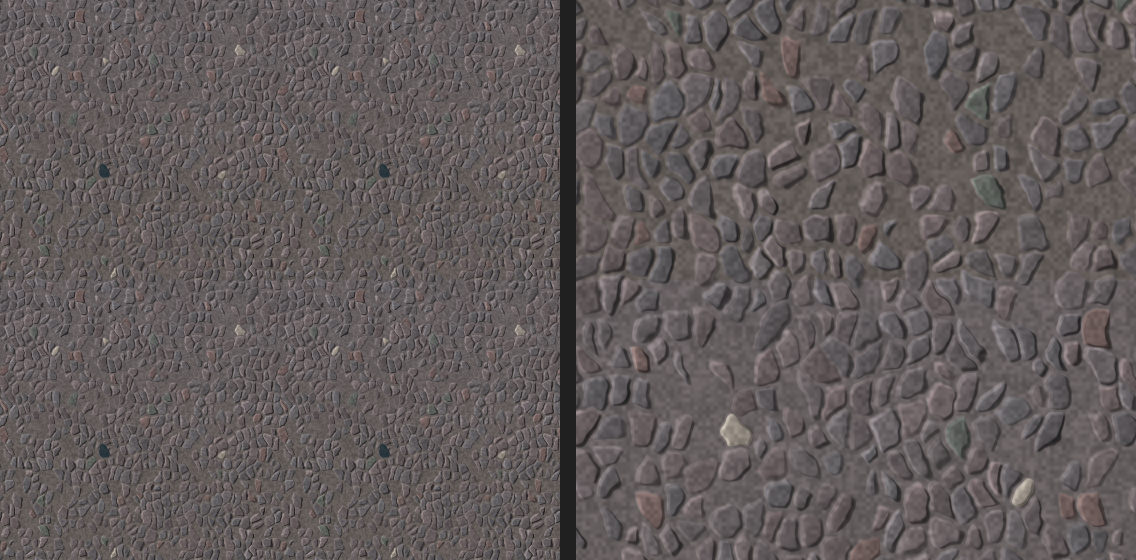
Left, the full canvas; right, a detail of the centre.
Give the GLSL for this texture, as a Shadertoy shader.

```glsl
// Weathered pebble-dash: small upright stones set in grey-brown mortar, in two by two tiles.

const float TAU = 6.2831853;
const vec2 GRID = vec2(36.0, 25.0); // stones across and up one tile

vec3 hash3(vec2 p) {
    vec3 q = fract(vec3(p.xyx) * vec3(0.1031, 0.1030, 0.0973));
    q += dot(q, q.yxz + 33.33);
    return fract((q.xxy + q.yzz) * q.zyx);
}

// Value noise that wraps after "period" cells
float wrapNoise(vec2 p, vec2 period) {
    vec2 i = floor(p), f = fract(p);
    f = f * f * (3.0 - 2.0 * f);
    float a = hash3(mod(i, period)).x;
    float b = hash3(mod(i + vec2(1, 0), period)).x;
    float c = hash3(mod(i + vec2(0, 1), period)).x;
    float d = hash3(mod(i + vec2(1, 1), period)).x;
    return mix(mix(a, b, f.x), mix(c, d, f.x), f.y);
}

vec2 seedPoint(vec2 cell) {
    return cell + 0.1 + 0.8 * hash3(mod(cell, GRID)).xy;
}

// Rounded cellular stones: xy = wrapped cell, z = depth inside the stone
vec3 stoneAt(vec2 p) {
    vec2 home = floor(p), nearest = home, toNearest = vec2(8.0);
    for (int y = -1; y <= 1; y++)
    for (int x = -1; x <= 1; x++) {
        vec2 cell = home + vec2(x, y);
        vec2 r = seedPoint(cell) - p;
        if (dot(r, r) < dot(toNearest, toNearest)) {
            toNearest = r;
            nearest = cell;
        }
    }

    // Soft minimum of the distances to the cell walls rounds the corners
    float sum = 0.0;
    for (int y = -2; y <= 2; y++)
    for (int x = -2; x <= 2; x++) {
        if (x == 0 && y == 0) continue;
        vec2 r = seedPoint(nearest + vec2(x, y)) - p;
        float wall = dot(0.5 * (toNearest + r), normalize(r - toNearest));
        sum += exp(-18.0 * wall);
    }
    float border = -log(sum) / 18.0;

    // Some stones are buried, more of them in the bare patches
    vec2 id = mod(nearest, GRID);
    vec3 rnd = hash3(id + 71.0);
    float bare = wrapNoise(id / GRID * 9.0, vec2(9.0));
    float inset = 0.01 + 0.15 * rnd.x + 0.6 * step(0.93 - 0.32 * bare, rnd.y);
    return vec3(id, border - inset);
}

// Steep rims around nearly flat tops
float heightAt(vec2 p) {
    float depth = stoneAt(p).z;
    return 0.75 * smoothstep(-0.03, 0.08, depth) + 0.25 * smoothstep(0.0, 0.3, depth);
}

void mainImage(out vec4 fragColor, in vec2 fragCoord) {
    vec2 tile = fract(fragCoord / iResolution.xy * 2.0);
    float pixel = 72.0 / iResolution.x; // one pixel in stone units

    // Layered sines lean the stones a little to either side
    vec2 p = tile * GRID;
    p.x += 0.30 * sin(TAU * (5.0 * tile.y + 2.0 * tile.x)) + 0.12 * sin(TAU * (11.0 * tile.y - 7.0 * tile.x));
    p.y += 0.16 * sin(TAU * (6.0 * tile.x - 2.0 * tile.y));

    // Fine noise chips the outlines
    float grain = wrapNoise(tile * 210.0, vec2(210.0)) - 0.5;
    float blotch = wrapNoise(tile * 90.0 + 0.3, vec2(90.0)) - 0.5;
    p += 0.16 * vec2(blotch, wrapNoise(tile * 80.0, vec2(80.0)) - 0.5);

    vec3 stone = stoneAt(p);
    float mask = smoothstep(-0.5 * pixel, 0.5 * pixel, stone.z);

    // Mortar shifts from warm brown at the foot to cool grey at the head
    vec3 color = mix(vec3(0.385, 0.358, 0.345), vec3(0.400, 0.372, 0.378), smoothstep(0.25, 1.0, tile.y));

    // Stones: mauve, slate, or a rare rust, green or pale one
    vec3 rnd = hash3(stone.xy + 19.0);
    vec3 stoneColor = mix(vec3(0.390, 0.345, 0.350), vec3(0.345, 0.340, 0.355), rnd.x);
    stoneColor *= 0.93 + 0.20 * rnd.y;
    if (rnd.z > 0.95) stoneColor = vec3(0.42, 0.35, 0.34);
    if (rnd.z > 0.98) stoneColor = vec3(0.35, 0.37, 0.35);
    if (rnd.z > 0.993) stoneColor = vec3(0.58, 0.55, 0.51);
    color = mix(color, stoneColor, 0.9 * mask);

    // Light from the upper left: thin bright rims and narrow dark crevices
    vec2 toLight = vec2(-0.09, 0.045);
    float slope = heightAt(p - toLight) - heightAt(p + toLight);
    float relief = 0.65 + 0.35 * wrapNoise(tile * 6.0 + 0.5, vec2(6.0)) + 0.10 * tile.x;
    relief *= 0.6 + 0.6 * hash3(stone.xy + 37.0).x;
    float shadow = min(slope, 0.0);
    color *= 1.0 + relief * (0.46 * max(slope, 0.0) - 0.72 * shadow * shadow);

    // One dark teal stone in every tile
    vec2 q = (tile - vec2(0.372, 0.388)) / vec2(0.018, 0.025);
    q.x += 0.25 * q.y;
    float teal = length(q) - 1.0 + 0.12 * sin(3.0 * atan(q.y, q.x));
    color = mix(color, vec3(0.16, 0.21, 0.24), 1.0 - smoothstep(-0.1, 0.1, teal));

    color *= 1.0 + 0.26 * grain + 0.12 * blotch;
    fragColor = vec4(color, 1.0);
}
```
